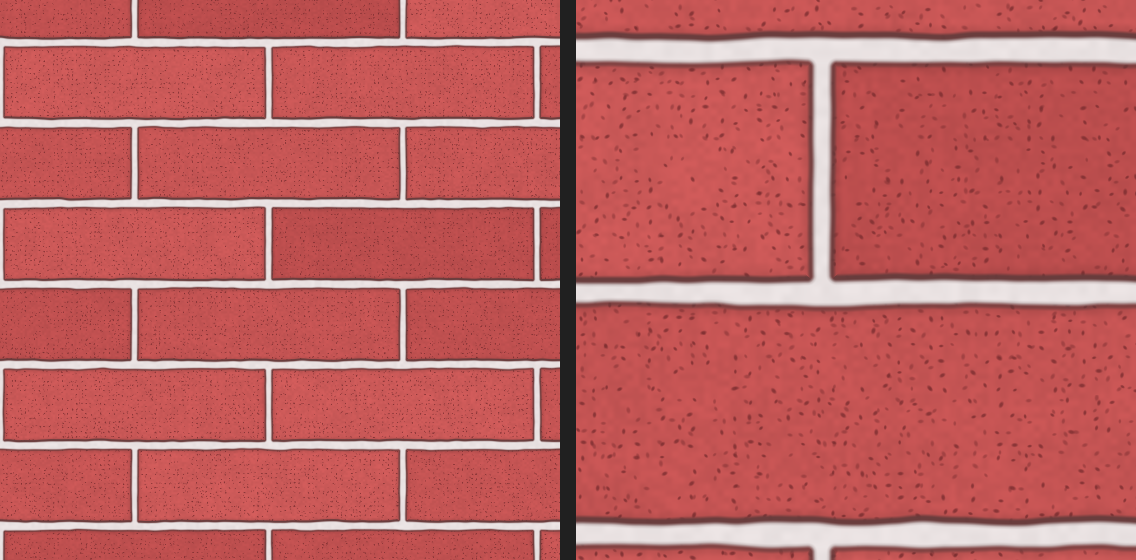
Left, the full canvas; right, a detail of the centre.
Reproduce this texture procedurally as a three.js fragment shader.

```glsl
// Red speckled brick wall in running bond with pale, slightly uneven mortar joints
varying vec2 vUv;

const vec2 PITCH = vec2(0.4792, 0.1439);     // brick plus joint
const vec2 ORIGIN = vec2(0.0007, 0.0608);    // corner of the first course
const vec2 HALF_JOINT = vec2(0.0050, 0.0070);
const float SOFT = 0.0013;                   // edge softness

const vec3 BRICK_DARK = vec3(0.725, 0.295, 0.295);
const vec3 BRICK_LIGHT = vec3(0.805, 0.355, 0.350);
const vec3 OUTLINE = vec3(0.40, 0.235, 0.235);
const vec3 SPECK = vec3(0.47, 0.17, 0.18);
const vec3 MORTAR = vec3(0.915, 0.885, 0.885);
const vec3 MORTAR_SHADE = vec3(0.76, 0.70, 0.70);

float hash(vec2 p) {
  return fract(sin(dot(p, vec2(127.1, 311.7))) * 43758.5453);
}

float noise(vec2 p) {
  vec2 i = floor(p);
  vec2 f = fract(p);
  f = f * f * (3.0 - 2.0 * f);
  float low = mix(hash(i), hash(i + vec2(1.0, 0.0)), f.x);
  float high = mix(hash(i + vec2(0.0, 1.0)), hash(i + vec2(1.0, 1.0)), f.x);
  return mix(low, high, f.y);
}

// Signed distance to a rounded box
float roundedBox(vec2 p, vec2 halfSize, float radius) {
  vec2 q = abs(p) - halfSize + radius;
  return length(max(q, 0.0)) + min(max(q.x, q.y), 0.0) - radius;
}

// Irregular displacement of an edge, different for each edge seed
float wobble(float along, float seed) {
  return noise(vec2(along * 22.0, seed)) + 0.5 * noise(vec2(along * 65.0, seed + 40.0)) - 0.75;
}

// One small, randomly turned fleck per grid cell
float specks(vec2 p, float cellSize, float density, float seed) {
  vec2 cell = floor(p / cellSize);
  vec2 key = cell + seed;
  vec2 center = 0.28 + 0.44 * vec2(hash(key + 3.1), hash(key + 8.7));
  vec2 q = (fract(p / cellSize) - center) * cellSize;
  float angle = 6.2832 * hash(key + 5.3);
  float c = cos(angle);
  float s = sin(angle);
  q = vec2(c * q.x + s * q.y, (c * q.y - s * q.x) * 1.6);
  float radius = mix(0.0012, 0.0022, hash(key + 11.9));
  float present = step(hash(key), density);
  return present * (1.0 - smoothstep(radius * 0.3, radius + 0.0006, length(q)));
}

// Fired clay: a shade per brick, faint mottling and dark flecks
vec3 clay(vec2 uv, vec2 id) {
  vec3 color = mix(BRICK_DARK, BRICK_LIGHT, hash(id + 17.0));
  color *= 1.0 + 0.035 * (noise(uv * 38.0) - 0.5);
  color *= 1.0 + 0.065 * (noise(uv * 260.0) - 0.5);
  color = mix(color, SPECK, 0.75 * specks(uv, 0.0083, 0.46, 2.0));
  return mix(color, SPECK, 0.45 * specks(uv + 0.0037, 0.0065, 0.34, 61.0));
}

// Mortar: shaded close to the bricks, with a light grain
vec3 mortar(vec2 uv, float d) {
  vec3 color = mix(MORTAR_SHADE, MORTAR, smoothstep(0.0, 0.0028, d));
  return color * (1.0 + 0.035 * (noise(uv * 170.0) - 0.5));
}

void main() {
  // Running bond: every second course moves by half a brick
  vec2 grid = (vUv - ORIGIN) / PITCH;
  float row = floor(grid.y);
  grid.x += 0.5 * mod(row + 1.0, 2.0);
  vec2 id = vec2(floor(grid.x), row);
  vec2 p = (fract(grid) - 0.5) * PITCH;

  // Uneven brick edges
  vec2 side = sign(p);
  vec2 q = p;
  q.y += 0.0026 * wobble(vUv.x, row * 5.0 + side.y + 2.0);
  q.x += 0.0013 * wobble(vUv.y, id.x * 7.0 + side.x + 90.0);
  vec2 halfSize = 0.5 * PITCH - HALF_JOINT;
  float d = roundedBox(q, halfSize, 0.0035);

  // Dark rim, heaviest along the bottom edge
  vec2 inset = halfSize - abs(q);
  float bottom = step(q.y, 0.0) * step(inset.y, inset.x);
  float top = step(0.0, q.y) * step(inset.y, inset.x);
  float rimWidth = 0.0027 + 0.0010 * bottom;
  float rimStrength = 0.80 + 0.15 * bottom - 0.15 * top;
  float rim = rimStrength * smoothstep(-rimWidth - SOFT, -rimWidth + SOFT, d);
  float innerShade = 0.10 * smoothstep(-0.010, -0.001, d);

  vec3 brick = mix(clay(vUv, id) * (1.0 - innerShade), OUTLINE, rim);
  float coverage = 1.0 - smoothstep(-SOFT, SOFT, d);
  gl_FragColor = vec4(mix(mortar(vUv, d), brick, coverage), 1.0);
}
```
